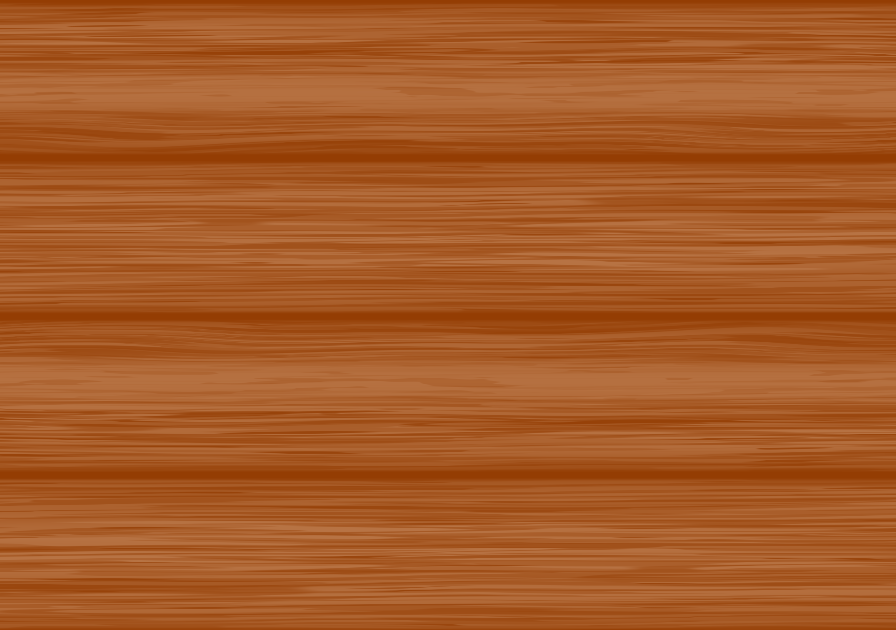
Reproduce this texture procedurally as a Shadertoy shader.

```glsl
// Four horizontal wooden boards with dark, softly shaded seams between them.
// Gradient noise stretched along x is thresholded into fibres, streaks and loops;
// two board kinds alternate, and the lower pair is the upper pair turned half round.

vec2 gradientAt(ivec2 cell) {
    uvec2 q = uvec2(cell) * uvec2(1597334673u, 3812015801u);
    uint h = (q.x ^ q.y) * 1597334673u;
    h = (h ^ (h >> 15)) * 2246822519u;
    float angle = float((h ^ (h >> 13)) & 65535u) * 6.2831853 / 65536.0;
    return vec2(cos(angle), sin(angle));
}

float gradientNoise(vec2 p) {
    ivec2 i = ivec2(floor(p));
    vec2 f = fract(p);
    vec2 u = f * f * f * (f * (f * 6.0 - 15.0) + 10.0);
    float a = dot(gradientAt(i), f);
    float b = dot(gradientAt(i + ivec2(1, 0)), f - vec2(1, 0));
    float c = dot(gradientAt(i + ivec2(0, 1)), f - vec2(0, 1));
    float d = dot(gradientAt(i + ivec2(1, 1)), f - vec2(1, 1));
    return mix(mix(a, b, u.x), mix(c, d, u.x), u.y);
}

// Antialiased step, with a minimum softness in noise units
float above(float level, float n) {
    float w = max(fwidth(n) * 0.6, 0.02);
    return smoothstep(level - w, level + w, n);
}

// Thin antialiased line along one level of the noise
float contour(float level, float n, float halfWidth) {
    float w = max(fwidth(n) * 0.6, 0.02);
    return 1.0 - smoothstep(halfWidth - w, halfWidth + w, abs(n - level));
}

// Soft band around a height within the board
float band(float v, float centre, float halfWidth) {
    float s = (v - centre) / halfWidth;
    return exp(-s * s);
}

void mainImage(out vec4 fragColor, in vec2 fragCoord) {
    vec2 p = fragCoord / iResolution.y;
    float row = (1.0 - p.y) * 3.973 + 0.004;
    float board = floor(row);
    float v = fract(row);
    float seamDistance = min(v, 1.0 - v);

    // Turn the lower two boards by half a revolution
    float x = p.x;
    if (board > 1.5) {
        x = iResolution.x / iResolution.y - x;
        v = 1.0 - v;
    }
    float kind = mod(board, 2.0);
    float broadGrain = 1.0 - kind;
    float calm = broadGrain * band(v, 0.60, 0.12);
    float cathedral = broadGrain * band(v, 0.32, 0.11);
    float wavy = broadGrain * smoothstep(0.68, 0.80, v);

    // Gently bent fibre coordinates, different for each kind of board
    float bend = gradientNoise(vec2(x * 2.3 + kind * 9.0, v * 3.0 + 4.0));
    float y = v + bend * (0.02 + 0.06 * wavy + 0.03 * cathedral) + 0.012 * x;
    vec2 g = vec2(x + kind * 23.0, y + kind * 7.0);

    // Fine and medium fibres over broad tonal bands
    float hair = gradientNoise(g * vec2(1.5, 49.0))
               + 0.5 * gradientNoise(g * vec2(2.6, 67.0) + 5.3);
    float fibre = gradientNoise(g * vec2(1.1, 27.0) + 31.7)
                + 0.4 * gradientNoise(g * vec2(2.7, 43.0) + 11.2);
    float tone = gradientNoise(g * vec2(0.5, 7.0) + 17.4);
    float dark = 0.12 + 0.36 * tone + 0.10 * wavy;
    dark += (1.0 - 0.85 * calm) * (0.36 * above(0.06, hair) + 0.25 * above(0.08, fibre));

    // Pale board heart with faint pointed flecks
    float fleck = gradientNoise(g * vec2(4.5, 30.0) + 61.3)
                + 0.35 * gradientNoise(g * vec2(15.0, 61.0));
    dark = mix(dark, 0.04 + 0.28 * above(0.22, fleck), 0.85 * calm);

    // Long thin growth lines
    float growth = gradientNoise(g * vec2(0.8, 23.0) + 71.9);
    dark = mix(dark, 0.92, 0.55 * contour(0.1, growth, 0.05) * (1.0 - 0.9 * calm));

    // Thin dark dashes and tapering streaks
    float dash = gradientNoise(g * vec2(2.5, 43.0) + 83.1)
               + 0.3 * gradientNoise(g * vec2(6.0, 59.0));
    dark = mix(dark, 1.0, 0.85 * above(0.42, dash) * (1.0 - 0.8 * calm));
    float streak = gradientNoise(g * vec2(1.8, 23.0) + 47.6)
                 + 0.2 * gradientNoise(g * vec2(5.0, 39.0));
    dark = mix(dark, 1.0, above(0.35, streak) * cathedral);

    // Long closed loops outlining the streaks, and wavy lines by the edge
    dark = mix(dark, 0.95, 0.8 * contour(0.13, streak, 0.05) * cathedral);
    float ripple = gradientNoise(g * vec2(0.9, 37.0) + 53.9);
    dark = mix(dark, 0.95, 0.6 * above(0.14, ripple) * wavy);

    // Rounded board edges and the solid seam
    dark = mix(clamp(dark, 0.0, 1.0), 0.94, 0.82 * exp(-seamDistance / 0.095));
    dark = mix(dark, 1.08, 1.0 - smoothstep(0.014, 0.042, seamDistance));

    vec3 paleWood = vec3(0.72, 0.455, 0.27);
    vec3 darkWood = vec3(0.59, 0.255, 0.03);
    fragColor = vec4(clamp(mix(paleWood, darkWood, dark), 0.0, 1.0), 1.0);
}
```
